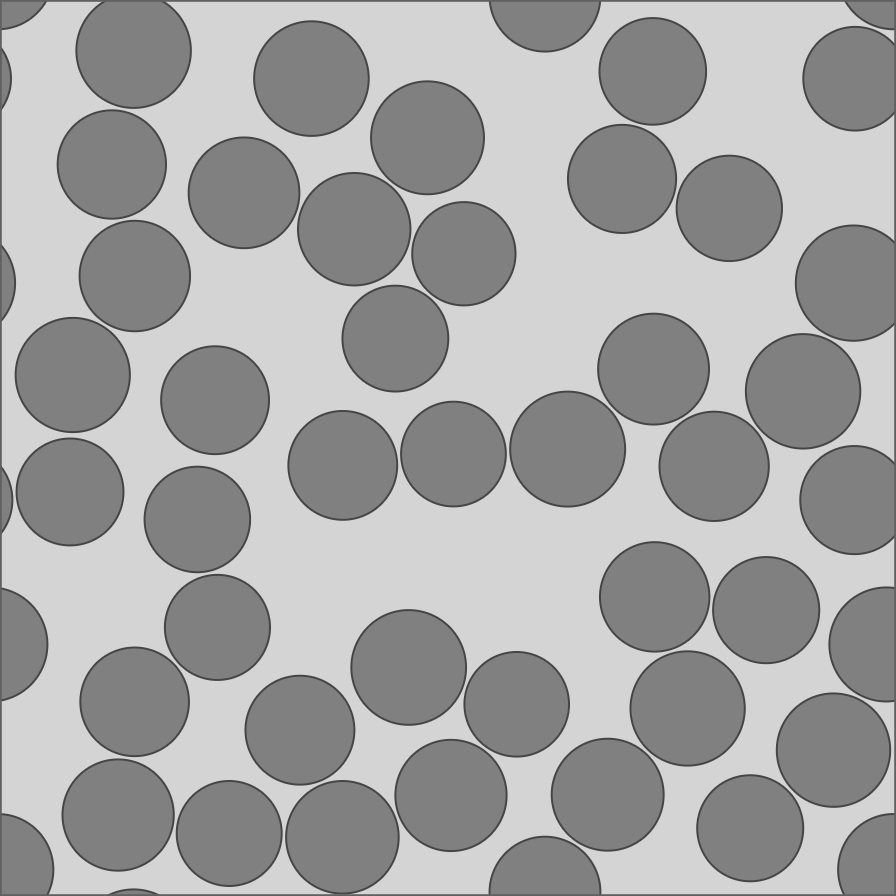
This pattern is drawn by a Shadertoy shader. Its source:

```glsl
// Random packing of outlined grey discs on a light ground, periodic at the borders.
// Discs start on a skewed lattice, then each slides in a random direction
// until it nearly touches a lattice neighbour, which forms chains and open gaps.

const int COUNT = 43;
const float GAP = 0.005;

float hash(float n) {
    return fract(sin(n * 12.9898 + 4.137) * 43758.5453);
}

// Shortest offset on the unit torus
vec2 wrapOffset(vec2 d) {
    return d - floor(d + 0.5);
}

void mainImage(out vec4 fragColor, in vec2 fragCoord) {
    vec2 uv = fragCoord / iResolution.xy;
    float pixel = 1.0 / min(iResolution.x, iResolution.y);

    // Lattice start: xy is the centre, z the radius
    vec3 discs[COUNT];
    for (int i = 0; i < COUNT; i++) {
        float k = float(i);
        discs[i] = vec3(fract(k * vec2(1.0, 12.0) / float(COUNT)),
                        mix(0.0575, 0.0648, hash(k + 0.5)));
    }

    // Slide every disc in turn, stopping at the first contact
    for (int step = 0; step < 2 * COUNT; step++) {
        int i = step < COUNT ? step : step - COUNT;
        float angle = 6.28319 * hash(float(step) + 71.3);
        vec2 dir = vec2(cos(angle), sin(angle));
        vec3 self = discs[i];
        float travel = 0.08;
        // Two hexagonal rings of neighbours; index steps 4 and 3 span the lattice
        for (int a = -2; a <= 2; a++) {
            for (int b = max(-2, a - 2); b <= min(2, a + 2); b++) {
                int j = i + 4 * a + 3 * b;
                j += j < 0 ? COUNT : (j >= COUNT ? -COUNT : 0);
                vec3 other = discs[j];
                vec2 d = wrapOffset(other.xy - self.xy);
                float reach = self.z + other.z + GAP;
                float along = dot(d, dir);
                float h = along * along - dot(d, d) + reach * reach;
                if (along > 0.0 && h > 0.0) {
                    travel = min(travel, max(along - sqrt(h), 0.0));
                }
            }
        }
        discs[i].xy = self.xy + dir * travel;
    }

    // Signed distance to the nearest disc
    float dist = 1.0;
    for (int i = 0; i < COUNT; i++) {
        dist = min(dist, length(wrapOffset(uv - discs[i].xy)) - discs[i].z);
    }

    // Fill, thin outline and border line
    vec3 ground = vec3(0.83);
    vec3 fill = vec3(0.5);
    vec3 color = mix(ground, fill, clamp(0.5 - dist / pixel, 0.0, 1.0));
    float outline = clamp((0.0011 - abs(dist)) / pixel + 0.5, 0.0, 1.0);
    color = mix(color, vec3(0.27), outline);
    vec2 toEdge = min(uv, 1.0 - uv);
    float border = clamp((0.002 - min(toEdge.x, toEdge.y)) / pixel + 0.5, 0.0, 1.0);
    color = mix(color, vec3(0.38), border);
    fragColor = vec4(color, 1.0);
}
```
